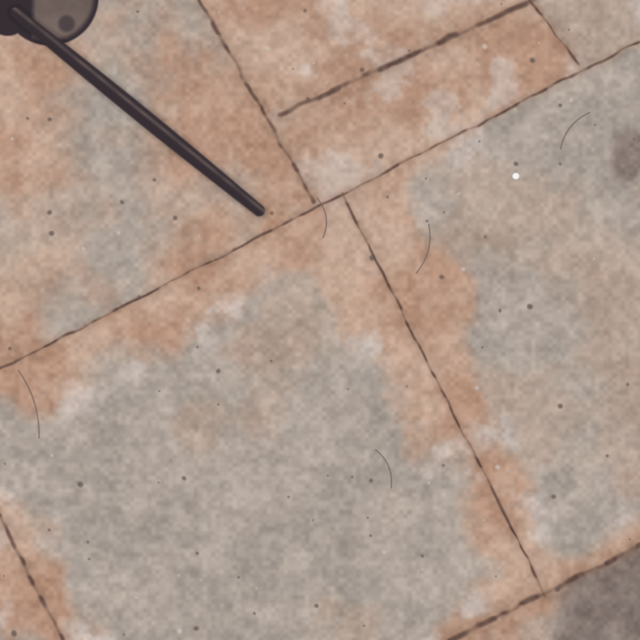
A Shadertoy shader for this texture:

```glsl
// Weathered paving slabs: skewed joints, rust-stained margins and a dark metal rod.
// Segment distances draw the joints, hairs and rod; signed line distances select
// each slab, and layered value noise supplies stains, bloom and grit.

const vec3 GREY = vec3(0.645, 0.605, 0.570);
const vec3 PALE_GREY = vec3(0.700, 0.650, 0.610);
const vec3 RUST = vec3(0.705, 0.560, 0.475);
const vec3 TAN = vec3(0.765, 0.650, 0.575);
const vec3 BLOOM = vec3(0.80, 0.755, 0.73);
const vec3 JOINT = vec3(0.34, 0.26, 0.235);
const vec3 SHADE = vec3(0.45, 0.39, 0.37);
const vec3 METAL = vec3(0.215, 0.185, 0.205);
const float GRAIN = 0.075;       // strength of the fine mottling
const float GRIT_CELLS = 34.0;   // speck cells across the canvas
const float GRIT_CHANCE = 0.10;  // share of cells holding a speck

// Each joint runs from xy to zw; its half width is in JOINT_WIDTH.
const int JOINTS = 7;
const vec4 JOINT_LINE[JOINTS] = vec4[JOINTS](
    vec4(0.0, 0.423, 1.0, 0.935), vec4(0.534, 0.698, 0.853, 0.069),
    vec4(0.312, 1.0, 0.490, 0.685), vec4(0.436, 0.820, 0.833, 1.0),
    vec4(0.827, 1.0, 0.905, 0.898), vec4(0.0, 0.193, 0.098, 0.0),
    vec4(0.703, 0.0, 1.0, 0.147));
const float JOINT_WIDTH[JOINTS] = float[JOINTS](0.0018, 0.0018, 0.003, 0.0038, 0.002, 0.003, 0.004);
const int HAIRS = 5;
const vec4 HAIR[HAIRS] = vec4[HAIRS](
    vec4(0.029, 0.421, 0.061, 0.316), vec4(0.587, 0.297, 0.611, 0.238),
    vec4(0.670, 0.649, 0.651, 0.574), vec4(0.496, 0.690, 0.505, 0.629),
    vec4(0.876, 0.768, 0.921, 0.824));
const vec4 ROD = vec4(0.025, 0.980, 0.405, 0.671);

float hash(vec2 p) { return fract(sin(dot(p, vec2(127.1, 311.7))) * 43758.5453); }

float noise(vec2 p) {
    vec2 i = floor(p), f = fract(p);
    f = f * f * (3.0 - 2.0 * f);
    return mix(mix(hash(i), hash(i + vec2(1, 0)), f.x),
               mix(hash(i + vec2(0, 1)), hash(i + vec2(1, 1)), f.x), f.y);
}

float fbm(vec2 p) {
    float sum = 0.0, amp = 0.5;
    for (int i = 0; i < 5; i++) {
        sum += amp * noise(p);
        p = mat2(1.6, 1.2, -1.2, 1.6) * p + 7.3;
        amp *= 0.5;
    }
    return sum;
}

// x: distance to the segment, y: position along it from 0 to 1
vec2 segment(vec2 p, vec4 s) {
    vec2 d = s.zw - s.xy;
    float t = clamp(dot(p - s.xy, d) / dot(d, d), 0.0, 1.0);
    return vec2(length(p - s.xy - d * t), t);
}

// Signed distance to the endless line, positive on its left
float side(vec2 p, vec4 s) {
    vec2 d = normalize(s.zw - s.xy);
    return dot(p - s.xy, vec2(-d.y, d.x));
}

float inside(float d, float soft) { return 1.0 - smoothstep(-soft, soft, d); }

void mainImage(out vec4 fragColor, in vec2 fragCoord) {
    vec2 uv = fragCoord / iResolution.xy;
    float px = 1.0 / iResolution.y;
    float blotch = fbm(uv * 6.0 + 3.0), mottle = fbm(uv * 24.0);
    float ragged = (fbm(uv * 11.0 + 19.0) - 0.48) * 0.13;
    vec2 p = uv + (vec2(noise(uv * 40.0), noise(uv * 40.0 + 31.0)) - 0.5) * 0.004;

    // Slab selection
    float above = inside(-side(p, JOINT_LINE[0]), px);
    float middle = inside(-side(p, JOINT_LINE[2]), px);
    float corner = inside(-side(p, JOINT_LINE[4]), px);
    float below = inside(side(p, JOINT_LINE[6]), 0.006) * step(0.7, uv.x);

    // Rust margins of the lower slabs, then the overall stain of the upper ones
    vec2 cross = segment(uv, JOINT_LINE[1]);
    float margin = cross.x - mix(0.115, 0.025, cross.y);
    margin = min(margin, segment(uv, JOINT_LINE[0]).x - mix(0.075, -0.04, smoothstep(0.55, 0.85, uv.x)));
    margin = min(margin, segment(uv, JOINT_LINE[5]).x - 0.055);
    margin = min(margin, segment(uv, JOINT_LINE[6]).x - 0.035) + ragged;
    float stain = max(inside(margin, 0.025), 0.35 * smoothstep(0.52, 0.7, blotch));
    float upper = mix(smoothstep(0.30, 0.62, blotch + 0.05 - 0.3 * (uv.x - 0.15)), 0.95, middle);
    stain = mix(stain, mix(upper, 0.4, corner * middle), above);
    vec3 col = mix(mix(GREY, PALE_GREY, smoothstep(0.3, 0.65, mottle)),
                   mix(RUST, TAN, smoothstep(0.3, 0.68, fbm(uv * 13.0 + 8.0))), stain);

    // Pale bloom along stain edges, and the shaded slab at the lower right
    float edge = exp(-pow(margin / 0.03, 2.0)) * (1.0 - above) + 0.7 * above * middle;
    edge = max(edge, exp(-length(uv - vec2(0.515, 0.70)) * 28.0));
    col = mix(col, BLOOM, 0.75 * edge * smoothstep(0.50, 0.68, fbm(uv * 19.0 + 41.0)));
    float shaded = below * smoothstep(0.84, 0.89, uv.x + ragged * 0.4);
    col = mix(col, mix(SHADE, GREY, mottle * 0.8), shaded);
    col = mix(col, SHADE, 0.6 * inside(length((uv - vec2(0.985, 0.755)) * vec2(1, 0.6)) - 0.02 + ragged * 0.3, 0.008));

    // Joints, broken up along their length and rimmed with brown
    for (int i = 0; i < JOINTS; i++) {
        float d = segment(p, JOINT_LINE[i]).x, w = JOINT_WIDTH[i];
        float wear = smoothstep(0.2, 0.65, noise(uv * 65.0 + float(i) * 9.0));
        col = mix(col, RUST * 0.82, 0.5 * exp(-d / (w * 3.0)));
        col = mix(col, JOINT, mix(0.3, 0.8, wear) * inside(d - w * mix(0.6, 1.0, wear), px + w * 0.4));
    }

    // Fine grain and scattered grit, mostly dark with some pale specks
    col += GRAIN * (noise(uv * 150.0) + noise(uv * 75.0 + 5.0) - 1.0) * vec3(1.0, 0.95, 0.9);
    vec2 cell = floor(uv * GRIT_CELLS);
    vec2 spot = (cell + 0.2 + 0.6 * vec2(hash(cell + 11.0), hash(cell + 23.0))) / GRIT_CELLS;
    float size = mix(0.001, 0.0045, pow(hash(cell + 37.0), 3.0));
    float speck = step(hash(cell), GRIT_CHANCE) * inside(length(p - spot) - size, px + 0.001);
    col = mix(col, hash(cell + 53.0) < 0.75 ? SHADE * 0.85 : BLOOM, 0.75 * speck);
    col = mix(col, vec3(0.95), inside(length(p - vec2(0.806, 0.724)) - 0.005, px));

    // Bowed hairs
    for (int i = 0; i < HAIRS; i++) {
        float t = segment(uv, HAIR[i]).y, bow = 0.036 * t * (1.0 - t);
        vec2 along = normalize(HAIR[i].zw - HAIR[i].xy);
        float d = segment(uv - bow * vec2(-along.y, along.x), HAIR[i]).x;
        col = mix(col, SHADE, 0.7 * inside(d - 0.0012, px));
    }

    // Round fitting and rod, with a worn face and a lengthwise highlight
    float disc = length(uv - vec2(0.078, 1.005)) - 0.076;
    col = mix(col, METAL, inside(min(disc, length(uv - vec2(0.012, 0.977)) - 0.033), px * 1.5));
    float face = inside(max(disc + 0.008, 0.052 - uv.x), 0.006);
    col = mix(col, SHADE * (0.75 + 0.4 * mottle), face);
    col = mix(col, METAL, 0.6 * inside(length(uv - vec2(0.104, 0.963)) - 0.013, 0.004));
    vec2 rod = segment(uv, ROD);
    float radius = mix(0.009, 0.0125, sin(rod.y * 3.14159));
    col = mix(col, col * 0.82, inside(rod.x - radius - 0.004, 0.006));
    float shine = exp(-pow((side(uv, ROD) - 0.004) / 0.003, 2.0)) * (0.3 + 0.5 * noise(uv * 50.0));
    col = mix(col, mix(METAL, SHADE, shine), inside(rod.x - radius, px * 1.5));

    fragColor = vec4(clamp(col, 0.0, 1.0), 1.0);
}
```
